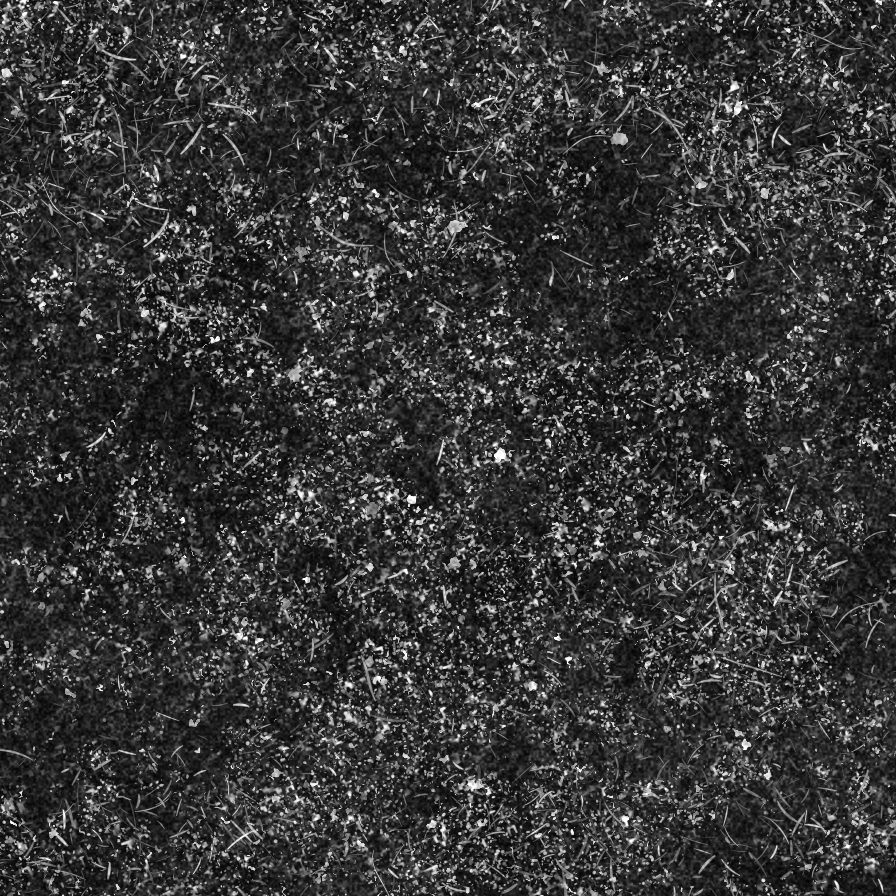
Write a Shadertoy shader that draws this texture.

```glsl
// Dark forest soil: grainy earth strewn with pale grit, crumbs, dry needles and rootlets.
#define SOIL_TONE 0.108
#define GRAIN_FREQ 360.0
#define DUST_AMOUNT 0.72
#define SPECK_AMOUNT 1.0
#define FIBRE_AMOUNT 1.0
#define FIBRE_WIDTH 0.0013
#define EDGE_SOFT 0.0011
#define TAU 6.28318

// Integer hash: four random values per cell and seed
vec4 hash4(vec2 cell, float seed) {
    uvec4 v = uvec4(ivec4(vec4(cell, seed, seed * 7.0 + 3.0)));
    v = v * 1664525u + 1013904223u;
    for (int i = 0; i < 2; i++) {
        v.x += v.y * v.w;
        v.y += v.z * v.x;
        v.z += v.x * v.y;
        v.w += v.y * v.z;
        v ^= v >> 16u;
    }
    return vec4(v >> 8u) / 16777216.0;
}

float noise(vec2 p, float seed) {
    vec2 c = floor(p), f = fract(p);
    f = f * f * (3.0 - 2.0 * f);
    float low = mix(hash4(c, seed).x, hash4(c + vec2(1, 0), seed).x, f.x);
    float high = mix(hash4(c + vec2(0, 1), seed).x, hash4(c + 1.0, seed).x, f.x);
    return mix(low, high, f.y);
}

vec2 rotate(vec2 p, float angle) {
    float c = cos(angle), s = sin(angle);
    return vec2(c * p.x + s * p.y, c * p.y - s * p.x);
}

// Patches where loose grit gathers
float gritDensity(vec2 p) {
    float n = 0.25 * noise(p * 6.0, 1.0) + 0.35 * noise(p * 19.0, 2.0) + 0.4 * noise(p * 50.0, 3.0);
    return smoothstep(0.3, 0.7, n);
}

// Patches of litter: a wide upper band, a lower right nest and a thin lower strip
float litterDensity(vec2 p) {
    float band = exp(-pow((p.y - 0.84) / 0.13, 2.0));
    float nest = exp(-dot(p - vec2(0.83, 0.3), p - vec2(0.83, 0.3)) / 0.018);
    float strip = 0.6 * exp(-pow((p.y - 0.08) / 0.08, 2.0));
    float patches = smoothstep(0.25, 0.6, noise(p * 9.0, 4.0));
    return (0.07 + max(band, max(nest, strip))) * mix(0.35, 1.0, patches);
}

// Scattered crumbs, one candidate per cell; radii are in cells
float specks(vec2 p, float freq, float chance, vec2 radii, vec2 tones, float seed) {
    float light = 0.0;
    vec2 home = floor(p * freq);
    for (int k = 0; k < 9; k++) {
        vec2 cell = home + vec2(k % 3 - 1, k / 3 - 1);
        vec4 place = hash4(cell, seed), look = hash4(cell, seed + 50.0);
        vec2 centre = (cell + place.xy) / freq;
        if (place.z > chance * SPECK_AMOUNT * gritDensity(centre)) continue;
        vec2 q = rotate(p - centre, look.x * TAU) * vec2(1.0, 1.0 + look.y);
        float radius = mix(radii.x, radii.y, look.z * look.z) / freq;
        float cover = 1.0 - smoothstep(-EDGE_SOFT, EDGE_SOFT, length(q) - radius);
        light = max(light, cover * mix(tones.x, tones.y, look.w));
    }
    return light;
}

// Scattered bent, tapered strands; reach is the half length in cells
float fibres(vec2 p, float freq, float chance, float reach, float bend, float seed) {
    float light = 0.0;
    vec2 home = floor(p * freq);
    for (int k = 0; k < 9; k++) {
        vec2 cell = home + vec2(k % 3 - 1, k / 3 - 1);
        vec4 place = hash4(cell, seed), look = hash4(cell, seed + 50.0);
        vec2 centre = (cell + place.xy) / freq;
        if (place.z > chance * FIBRE_AMOUNT * litterDensity(centre)) continue;
        vec2 q = rotate(p - centre, place.w * TAU);
        float halfLength = reach * mix(0.4, 1.0, look.x) / freq;
        float along = q.x / halfLength;
        q.y += bend * (look.y - 0.5) * halfLength * (along * along - 0.3);
        float width = FIBRE_WIDTH * mix(0.5, 1.5, look.z * look.z) * (1.0 - 0.5 * along * along);
        float dist = max(abs(q.y) - width, abs(q.x) - halfLength);
        float cover = 1.0 - smoothstep(-EDGE_SOFT, EDGE_SOFT, dist);
        light = max(light, cover * mix(0.35, 0.95, look.w * look.w));
    }
    return light;
}

void mainImage(out vec4 fragColor, in vec2 fragCoord) {
    vec2 p = fragCoord / iResolution.y;
    float fine = noise(p * GRAIN_FREQ, 5.0);
    float crumb = noise(rotate(p, 0.6) * 150.0, 6.0);
    float cloud = noise(p * 11.0, 7.0);

    // Earth with fine grain and sharp pale dust
    float tone = SOIL_TONE * exp(1.5 * (fine - 0.5) + 0.9 * (crumb - 0.5) + 0.7 * (cloud - 0.5));
    float dust = 0.6 * noise(rotate(p, 0.4) * 290.0, 8.0) + 0.4 * noise(rotate(p, 1.0) * 120.0, 9.0);
    tone += DUST_AMOUNT * smoothstep(0.57, 0.92, dust) * (0.2 + gritDensity(p));

    // Ragged crumbs, from grit to small stones
    vec2 ragged = p + 0.008 * (vec2(noise(p * 230.0, 10.0), noise(p * 230.0, 11.0)) - 0.5);
    float litter = specks(p, 190.0, 0.85, vec2(0.22, 0.48), vec2(0.2, 0.85), 20.0);
    litter = max(litter, specks(ragged, 105.0, 0.65, vec2(0.15, 0.4), vec2(0.25, 0.95), 21.0));
    litter = max(litter, specks(ragged, 50.0, 0.34, vec2(0.12, 0.28), vec2(0.4, 1.0), 22.0));
    litter = max(litter, specks(ragged, 22.0, 0.14, vec2(0.1, 0.2), vec2(0.45, 0.95), 23.0));

    // Needles, stalks and a few long winding rootlets
    vec2 winding = p + 0.012 * (vec2(noise(p * 24.0, 12.0), noise(p * 24.0, 13.0)) - 0.5);
    litter = max(litter, fibres(p, 58.0, 0.9, 0.6, 0.3, 30.0));
    litter = max(litter, fibres(p, 44.0, 0.8, 0.65, 0.4, 34.0));
    litter = max(litter, fibres(p, 30.0, 0.7, 0.65, 0.35, 31.0));
    litter = max(litter, fibres(winding, 18.0, 0.5, 0.7, 0.5, 32.0));
    litter = max(litter, fibres(winding, 6.0, 0.4, 0.8, 0.7, 33.0));

    tone = max(tone, litter * mix(0.6, 1.25, 0.6 * fine + 0.4 * crumb));
    tone += 0.07 * (noise(p * 500.0, 14.0) - 0.5);
    fragColor = vec4(vec3(clamp(tone, 0.0, 1.0)), 1.0);
}
```
